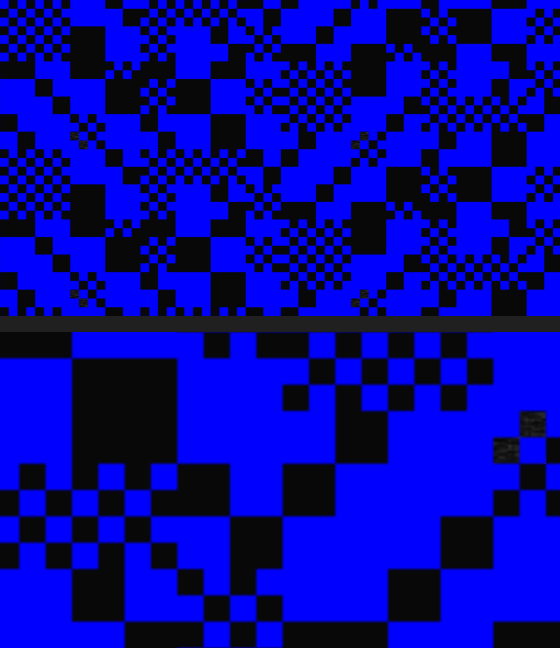
Top, the full canvas; bottom, a detail of the centre.
Reproduce this pattern procedurally as a Shadertoy shader.

```glsl
#define ROWS 36.0                     // fine cells down the canvas
#define EDGE 0.0885                   // half width of a soft edge, in cells
#define BLUE vec3(0.0, 0.0, 1.0)
#define BLACK vec3(0.03, 0.03, 0.03)
#define WEAR 0.17                     // brightness of worn cells

const vec2 TILE = vec2(32.0, 18.0);

// Block kinds: 0 blue, 1 black, 2 coarse checker, 3 fine checker
const int LAYOUT[40] = int[40](
    3, 3, 0, 2, 3, 3, 3, 2,
    3, 3, 1, 0, 3, 0, 2, 3,
    1, 0, 1, 3, 1, 0, 1, 0,
    0, 2, 0, 1, 3, 1, 0, 3,
    2, 0, 3, 0, 2, 0, 1, 0);

float hash(vec2 p) {
    p = fract(p * vec2(0.1031, 0.1137));
    p += dot(p, p.yx + 33.33);
    return fract((p.x + p.y) * p.x * 17.0);
}

float noise(vec2 p) {
    vec2 i = floor(p), f = smoothstep(0.0, 1.0, fract(p));
    return mix(mix(hash(i), hash(i + vec2(1, 0)), f.x),
               mix(hash(i + vec2(0, 1)), hash(i + vec2(1, 1)), f.x), f.y);
}

// Tile coordinates, y downward; every second tile across is flipped
vec2 foldTile(vec2 p) {
    bool flipped = mod(floor(p.x / TILE.x), 2.0) > 0.5;
    return mod(vec2(p.x, flipped ? p.y + 15.0 : 1.0 - p.y), TILE);
}

// 1 in a black cell, 0 in a blue one
float cellInk(vec2 cell) {
    ivec2 c = ivec2(foldTile(cell + 0.5));
    if (c.y > 9) c.y += 2;            // the third band is half as tall
    ivec2 block = c / 4;
    int kind = LAYOUT[block.y * 8 + block.x];
    if (kind < 2) return float(kind);
    ivec2 square = kind == 2 ? c / 2 : c;
    return float(1 - ((square.x + square.y) & 1));
}

// Scratched grey in one pair of cells of each tile
float wearAt(vec2 p) {
    vec2 t = foldTile(p);
    if (floor(t * 0.5) != vec2(4.0, 8.0)) return 0.0;
    float streaks = noise(t * vec2(3.0, 9.0));
    float grain = noise(t * 8.0 + 41.0);
    return WEAR * streaks * (0.35 + 0.65 * grain);
}

void mainImage(out vec4 fragColor, in vec2 fragCoord) {
    vec2 p = fragCoord / iResolution.y * ROWS;

    // Blend the four nearest cells across their shared edges
    vec2 corner = floor(p - 0.5);
    vec2 w = smoothstep(0.5 - EDGE, 0.5 + EDGE, p - 0.5 - corner);
    float ink = mix(
        mix(cellInk(corner), cellInk(corner + vec2(1, 0)), w.x),
        mix(cellInk(corner + vec2(0, 1)), cellInk(corner + vec2(1, 1)), w.x), w.y);

    fragColor = vec4(mix(BLUE, BLACK + wearAt(p), ink), 1.0);
}
```
